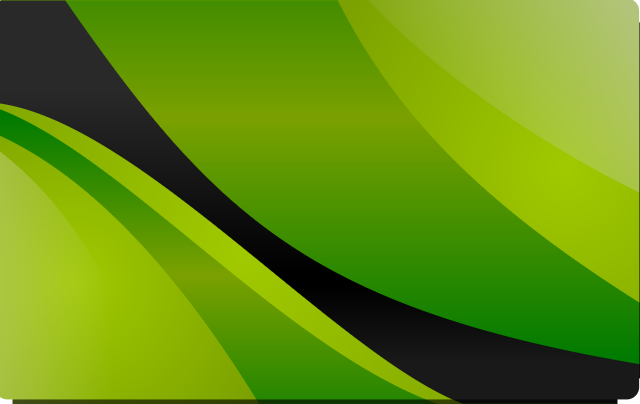
This background is drawn by a Shadertoy shader. Its source:

```glsl
// Glossy card of sweeping green ribbons over a charcoal ground.
// Each edge is a cubic Bezier solved for height at x; the layers between
// the edges carry linear and radial gradients, framed by a rounded card.

const vec2 GRID = vec2(768.0, 488.0);      // layout grid spanning the canvas
const vec3 CHARCOAL = vec3(0.16);
const vec3 DEEP_GREEN = vec3(0.0, 0.48, 0.0);
const vec3 LEAF_GREEN = vec3(0.26, 0.55, 0.0);
const vec3 OLIVE = vec3(0.48, 0.63, 0.0);
const vec3 LIME = vec3(0.63, 0.79, 0.0);
const vec3 PALE_GLAZE = vec3(0.76, 0.80, 0.67);
const vec3 WARM_GLAZE = vec3(0.77, 0.82, 0.52);
const vec3 PAPER = vec3(1.0);
const vec2 CARD_MIN = vec2(-6.0, -2.0);
const vec2 CARD_MAX = vec2(767.0, 482.5);
const float CARD_RADIUS = 15.0;
const float SHADOW_SHADE = 0.40;

float pixelSize;                           // one pixel in grid units

vec2 bezier(vec2 a, vec2 b, vec2 c, vec2 d, float t) {
    float s = 1.0 - t;
    return s * s * s * a + 3.0 * s * s * t * b + 3.0 * s * t * t * c + t * t * t * d;
}

// Coverage of the region below a curve whose x always increases
float below(vec2 p, vec2 a, vec2 b, vec2 c, vec2 d) {
    float lo = 0.0, hi = 1.0;
    for (int i = 0; i < 18; i++) {
        float mid = 0.5 * (lo + hi);
        if (bezier(a, b, c, d, mid).x < p.x) lo = mid;
        else hi = mid;
    }
    float t = 0.5 * (lo + hi), s = 1.0 - t;
    vec2 tangent = s * s * (b - a) + 2.0 * s * t * (c - b) + t * t * (d - c);
    float dist = (p.y - bezier(a, b, c, d, t).y) * tangent.x / length(tangent);
    return clamp(0.5 + dist / pixelSize, 0.0, 1.0);
}

float ramp(float from, float to, float v) {
    return clamp((v - from) / (to - from), 0.0, 1.0);
}

vec3 radial(vec2 p, vec2 centre, float radius) {
    return mix(LIME, OLIVE, ramp(0.0, radius, length(p - centre)));
}

float boxDistance(vec2 p, vec2 lo, vec2 hi, float radius) {
    vec2 q = abs(p - 0.5 * (lo + hi)) - 0.5 * (hi - lo) + radius;
    return length(max(q, 0.0)) + min(max(q.x, q.y), 0.0) - radius;
}

float fill(float dist) {
    return clamp(0.5 - dist / pixelSize, 0.0, 1.0);
}

vec3 ribbons(vec2 p) {
    // Charcoal ground, darkest where the ribbons pinch together
    vec3 col = CHARCOAL * (1.0 - ramp(110.0, 330.0, p.y) + 0.62 * ramp(345.0, 440.0, p.y));

    // Broad upper ribbon
    vec3 band = mix(LEAF_GREEN, OLIVE, ramp(0.0, 142.0, p.y));
    band = mix(band, DEEP_GREEN, ramp(142.0, 432.0, p.y));
    col = mix(band, col, below(p, vec2(78, 0), vec2(253, 254), vec2(368, 372), vec2(768, 440)));

    // Upper right lobe and its frosted glaze
    vec3 lobe = radial(p, vec2(680, 205), 335.0);
    float glaze = clamp(0.15 + 0.6 * (p.x - 460.0) / 308.0 - 0.7 * p.y / GRID.y, 0.1, 0.85);
    float underGlaze = below(p, vec2(442, 0), vec2(515, 80), vec2(640, 170), vec2(768, 233));
    lobe = mix(lobe, PALE_GLAZE, glaze * (1.0 - underGlaze));
    col = mix(lobe, col, below(p, vec2(405, 0), vec2(485, 160), vec2(608, 264), vec2(768, 366)));

    // Bright stripe
    vec3 stripe = radial(p, vec2(290, 310), 430.0);
    col = mix(col, stripe, below(p, vec2(0, 125), vec2(170, 150), vec2(405, 430), vec2(556, 488)));

    // Lower ribbon
    band = mix(DEEP_GREEN, OLIVE, ramp(140.0, 332.0, p.y));
    band = mix(band, DEEP_GREEN, ramp(332.0, 550.0, p.y));
    col = mix(col, band, below(p, vec2(0, 132), vec2(150, 190), vec2(340, 420), vec2(525, 488)));

    // Lower left lobe with a glaze fading from the left
    lobe = radial(p, vec2(90, 340), 255.0);
    glaze = 0.5 * (1.0 - ramp(0.0, 135.0, p.x));
    glaze *= below(p, vec2(0, 183), vec2(60, 230), vec2(120, 300), vec2(200, 488));
    lobe = mix(lobe, WARM_GLAZE, glaze);
    return mix(col, lobe, below(p, vec2(0, 164), vec2(110, 215), vec2(215, 330), vec2(311, 488)));
}

void mainImage(out vec4 fragColor, in vec2 fragCoord) {
    vec2 uv = fragCoord / iResolution.xy;
    vec2 p = vec2(uv.x, 1.0 - uv.y) * GRID;    // y runs down from the top edge
    pixelSize = GRID.y / iResolution.y;

    vec3 art = ribbons(p);

    // Rounded card, with shadow strips along the bottom and right edges
    float bottomStrip = fill(boxDistance(p, vec2(15, 470), vec2(741, 500), 0.0));
    float rightStrip = fill(boxDistance(p, vec2(750, 27), vec2(780, 457), 0.0));
    vec3 frame = mix(PAPER, art * SHADOW_SHADE, max(bottomStrip, rightStrip));
    float card = fill(boxDistance(p, CARD_MIN, CARD_MAX, CARD_RADIUS));
    fragColor = vec4(mix(frame, art, card), 1.0);
}
```
